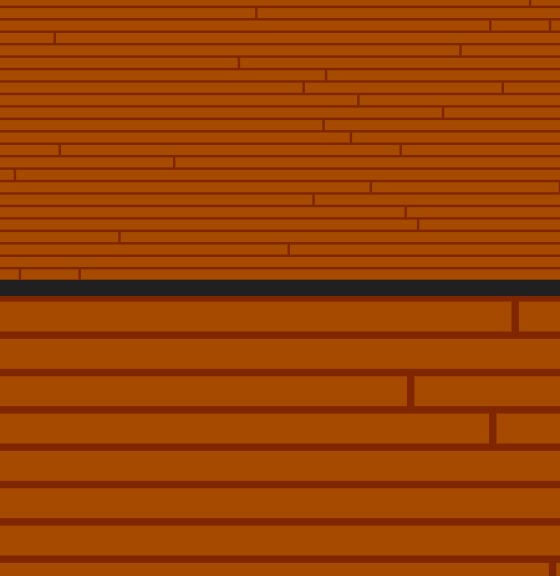
Top, the full canvas; bottom, a detail of the centre.
A Shadertoy shader for this texture:

```glsl
// Warm wooden floor: narrow horizontal planks with dark seams and scattered end joints.

const float ROWS = 22.5;          // planks over the canvas height
const float SEAM_WIDTH = 0.2;     // in plank heights
const float SEAM_SHIFT = 0.05;    // seams sit slightly below whole rows
const float PLANK_LENGTH = 38.4;  // mean spacing of joints, in plank heights
const int JOINT_SLOTS = 3;        // enough slots to span the canvas width

const vec3 WOOD = vec3(0.65, 0.29, 0.0);
const vec3 SEAM = vec3(0.50, 0.15, 0.0);

float hash(vec2 p) {
    return fract(sin(dot(p, vec2(12.9898, 78.233))) * 43758.5453);
}

// Smooth coverage of a line, given the distance to its centre
float lineMask(float dist, float width, float pixel) {
    return clamp((0.5 * width - dist) / pixel + 0.5, 0.0, 1.0);
}

// Seams between rows
float seamMask(float y, float pixel) {
    float dist = abs(fract(y + 0.5) - 0.5);
    return lineMask(dist, SEAM_WIDTH, pixel);
}

// One joint per slot, moved at random and snapped to the seam width
float jointMask(float x, float row, float pixel) {
    float mask = 0.0;
    float rowShift = hash(vec2(row, 7.0));
    for (int i = 0; i < JOINT_SLOTS; i++) {
        float slot = float(i);
        float jitter = hash(vec2(row + 31.0, slot + 3.0));
        float joint = (slot + jitter - rowShift) * PLANK_LENGTH;
        joint = round(joint / SEAM_WIDTH) * SEAM_WIDTH;
        mask = max(mask, lineMask(abs(x - joint), SEAM_WIDTH, pixel));
    }
    return mask;
}

void mainImage(out vec4 fragColor, in vec2 fragCoord) {
    // Plank heights as the unit
    float pixel = ROWS / iResolution.y;
    vec2 p = fragCoord * pixel;
    p.y += SEAM_SHIFT;

    float seams = seamMask(p.y, pixel);
    float joints = jointMask(p.x, floor(p.y), pixel);
    fragColor = vec4(mix(WOOD, SEAM, max(seams, joints)), 1.0);
}
```
